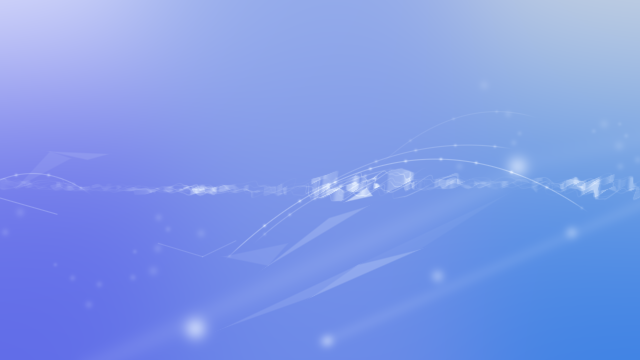
Reproduce this background procedurally as a WebGL 1 fragment shader.

```glsl
precision highp float;
// Soft blue gradient crossed by a band of crinkled translucent strands,
// dotted arcs, glass facets, diagonal light beams and blurred glowing nodes.
// Coordinates are in canvas heights: x spans 0 to 1.78, y spans 0 to 1.
uniform vec2 u_resolution;

#define STRANDS 9
#define SPECKS 26
#define BLEND_SHARPNESS 5.0
#define LINE_WIDTH 0.0008
#define STRAND_LIGHT 0.42
#define STRAND_LEAN 0.9
#define FACET_LIGHT 0.25
#define BEAM_LIGHT 0.09
#define GLOW_COLOR vec3(0.9, 0.94, 1.0)

float pixel;

float hash(float n) { return fract(sin(n * 91.345) * 4375.85); }

float noise(float x) {
  float i = floor(x), f = x - i;
  return mix(hash(i), hash(i + 1.0), f * f * (3.0 - 2.0 * f));
}

float bump(float x, float center, float width) {
  float d = (x - center) / width;
  return exp(-d * d);
}

float glow(vec2 p, vec2 at, float radius) { return bump(length(p - at), 0.0, radius); }

float stroke(float d) {
  return 1.0 - smoothstep(LINE_WIDTH - 0.5 * pixel, LINE_WIDTH + pixel, abs(d));
}

float segment(vec2 p, vec2 a, vec2 b) {
  vec2 e = b - a;
  return length(p - a - e * clamp(dot(p - a, e) / dot(e, e), 0.0, 1.0));
}

// Signed distance to the line through a and b
float side(vec2 p, vec2 a, vec2 b) {
  vec2 e = normalize(b - a);
  return e.x * (p.y - a.y) - e.y * (p.x - a.x);
}

float facet(vec2 p, vec2 a, vec2 b, vec2 c) {
  float s = sign(side(c, a, b));
  float d = min(s * side(p, a, b), min(s * side(p, b, c), s * side(p, c, a)));
  return smoothstep(-pixel, pixel, d);
}

// Parabolic line with evenly spaced nodes, faded at both ends
float dottedArc(vec2 p, vec2 peak, float bend, vec2 span, float spacing) {
  float d = p.x - peak.x;
  float fade = smoothstep(span.x, span.x + 0.06, p.x) * (1.0 - smoothstep(span.y - 0.06, span.y, p.x));
  float curve = stroke((p.y - peak.y + bend * d * d) / length(vec2(1.0, 2.0 * bend * d)));
  float nodeX = (floor(p.x / spacing) + 0.5) * spacing;
  float n = nodeX - peak.x;
  return fade * (0.36 * curve + 0.45 * glow(p, vec2(nodeX, peak.y - bend * n * n), 0.0045));
}

float strandHeight(float x, float id) {
  float amp = 0.03 + 0.042 * bump(x, 1.0, 0.22) + 0.034 * bump(x, 1.68, 0.18);
  float wave = noise(x * 16.0 + id * 17.3) + 0.5 * noise(x * 43.0 + id * 41.7) - 0.75;
  return 0.482 - 0.01 * sin(4.4 * x - 0.8) + amp * wave;
}

// Leaning thin strands and the sharp folded sheets between neighbours
float strandBand(vec2 p) {
  float x = p.x - STRAND_LEAN * (p.y - 0.482);
  float sum = 0.0, previous = strandHeight(x, 0.0);
  for (int i = 1; i <= STRANDS; i++) {
    float id = float(i), y = strandHeight(x, id);
    float slope = (strandHeight(x + 0.002, id) - y) / 0.002;
    float visible = noise(x * 17.0 + id * 7.9);
    sum += 0.6 * visible * visible * stroke((p.y - y) / length(vec2(slope, 1.0 + STRAND_LEAN * slope)));
    float depth = min(p.y - min(y, previous), max(y, previous) - p.y);
    float fold = smoothstep(0.66, 0.95, noise(x * 37.0 + p.y * 30.0 + id * 13.1));
    sum += 0.9 * fold * smoothstep(-0.5 * pixel, pixel, depth);
    previous = y;
  }
  return sum * (0.25 + 0.6 * bump(p.x, 0.54, 0.14) + bump(p.x, 1.04, 0.22) + 0.6 * bump(p.x, 1.65, 0.15));
}

vec4 tint(vec2 d, vec3 color) { return vec4(color, 1.0) * exp(-BLEND_SHARPNESS * dot(d, d)); }

vec3 backdrop(vec2 p) {
  vec4 sum = tint(p - vec2(0.0, 1.0), vec3(0.94, 0.95, 1.0));
  sum += tint(p - vec2(0.78, 1.0), vec3(0.59, 0.68, 0.92));
  sum += tint(p - vec2(1.78, 1.0), vec3(0.86, 0.87, 0.88));
  sum += tint(p - vec2(0.0, 0.52), vec3(0.42, 0.45, 0.91));
  sum += tint(p - vec2(0.1, 0.22), vec3(0.36, 0.41, 0.91));
  sum += tint(p - vec2(0.9, 0.5), vec3(0.5, 0.6, 0.91));
  sum += tint(p - vec2(0.88, 0.0), vec3(0.41, 0.53, 0.91));
  sum += tint(p - vec2(1.75, 0.57), vec3(0.43, 0.62, 0.9));
  sum += tint(p - vec2(1.72, 0.14), vec3(0.21, 0.49, 0.89));
  return sum.rgb / sum.a;
}

void main() {
  pixel = 1.0 / u_resolution.y;
  vec2 p = gl_FragCoord.xy / u_resolution * vec2(1.778, 1.0);

  // Diagonal beams
  float light = bump(segment(p, vec2(0.25, -0.02), vec2(1.38, 0.49)), 0.0, 0.032);
  light += bump(segment(p, vec2(0.9, 0.05), vec2(1.8, 0.44)), 0.0, 0.02);
  light = BEAM_LIGHT * (light + 0.5 * bump(segment(p, vec2(1.44, 0.54), vec2(1.85, 0.63)), 0.0, 0.03));

  // Glass facets
  vec2 base = vec2(0.868, 0.176), ridge = vec2(0.995, 0.264), tip = vec2(1.164, 0.306);
  vec2 hinge = vec2(0.745, 0.262), crest = vec2(0.139, 0.579);
  float glass = facet(p, base, ridge, tip) + 0.5 * facet(p, vec2(0.625, 0.09), base, ridge);
  glass += 0.2 * facet(p, ridge, vec2(1.4, 0.456), tip);
  glass += 0.4 * facet(p, vec2(0.62, 0.287), vec2(0.8, 0.324), hinge);
  glass += 0.8 * facet(p, hinge, vec2(0.914, 0.394), vec2(1.019, 0.426));
  glass += 2.4 * facet(p, vec2(0.961, 0.44), vec2(1.019, 0.479), vec2(1.035, 0.456));
  glass += 0.35 * facet(p, vec2(0.046, 0.479), crest, vec2(0.197, 0.56));
  glass += 0.5 * facet(p, crest, vec2(0.301, 0.572), vec2(0.243, 0.556));
  light += FACET_LIGHT * glass + STRAND_LIGHT * strandBand(p);

  // Arcs and loose links
  light += dottedArc(p, vec2(1.21, 0.558), 0.82, vec2(0.62, 1.64), 0.098);
  light += 0.6 * dottedArc(p, vec2(1.19, 0.54), 0.92, vec2(0.7, 1.1), 0.07);
  light += 0.6 * dottedArc(p, vec2(1.3, 0.597), 0.7, vec2(0.9, 1.43), 0.11);
  light += 0.3 * dottedArc(p, vec2(1.38, 0.69), 1.4, vec2(1.05, 1.5), 0.12);
  light += 0.7 * dottedArc(p, vec2(0.09, 0.518), 2.2, vec2(-0.07, 0.26), 0.09);
  light += 0.25 * stroke(segment(p, vec2(0.0, 0.45), vec2(0.158, 0.405)));
  light += 0.15 * stroke(segment(p, vec2(0.44, 0.324), vec2(0.563, 0.287)));
  light += 0.15 * stroke(segment(p, vec2(0.563, 0.287), vec2(0.655, 0.331)));

  // Blurred nodes, then specks at lower left and upper right
  light += 0.6 * glow(p, vec2(0.544, 0.086), 0.032) + 0.55 * glow(p, vec2(1.438, 0.537), 0.03);
  light += 0.33 * glow(p, vec2(1.216, 0.233), 0.019) + 0.36 * glow(p, vec2(0.91, 0.053), 0.018);
  light += 0.27 * glow(p, vec2(1.588, 0.354), 0.018);
  for (int i = 0; i < SPECKS; i++) {
    float id = float(i);
    vec2 at = vec2(hash(id + 3.1), hash(id + 57.7)) * vec2(0.6, 0.27);
    at += mix(vec2(0.0, 0.15), vec2(1.2, 0.53), mod(id, 2.0));
    light += 0.13 * glow(p, at, mix(0.005, 0.014, hash(id + 21.3)));
  }
  gl_FragColor = vec4(mix(backdrop(p), GLOW_COLOR, clamp(light, 0.0, 0.92)), 1.0);
}
```
